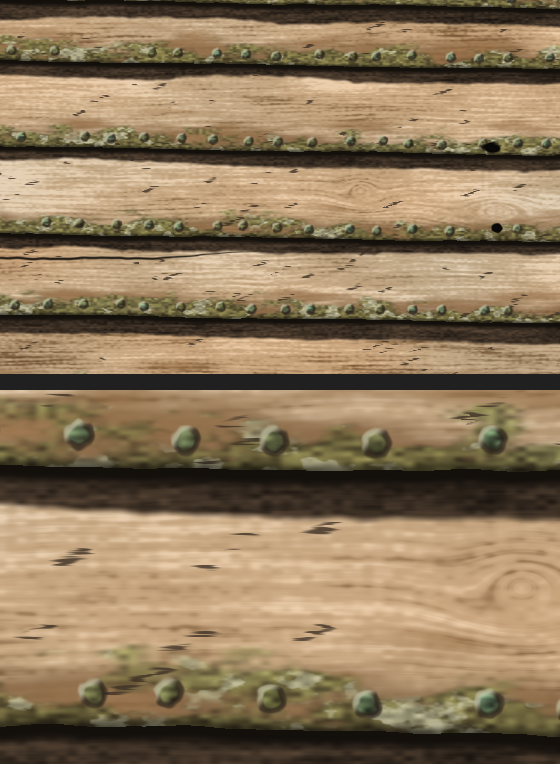
Top: the whole. Bottom: its middle third, enlarged.
Write a WebGL 2 fragment shader that draws this texture.

```glsl
#version 300 es
// Weathered overlapping clapboards with shadow gaps, mossy nailed edges, knots and a crack.
precision highp float;
uniform vec2 u_resolution;
out vec4 outColor;

#define TILT 0.0165         // fall of the boards towards the right
#define SHADOW_DEPTH 0.036  // mean height of the shadow below each board
#define NAIL_STEP 0.0885    // distance between nails
#define NAIL_RADIUS 0.0105
#define GRAIN_RATE 540.0    // density of the growth lines
#define MOSS_HEIGHT 0.052
#define STAIN_HEIGHT 0.085

const vec3 PALE = vec3(0.91, 0.82, 0.73);
const vec3 WOOD = vec3(0.77, 0.66, 0.54);
const vec3 BROWN = vec3(0.45, 0.33, 0.21);
const vec3 UMBER = vec3(0.24, 0.19, 0.145);
const vec3 GAP = vec3(0.075, 0.06, 0.045);
const vec3 MOSS = vec3(0.37, 0.37, 0.21);
const vec3 LICHEN = vec3(0.73, 0.72, 0.61);
const vec3 VERDIGRIS = vec3(0.32, 0.43, 0.33);

float hash(vec2 p) {
  p = fract(p * vec2(0.1031, 0.1137));
  p += dot(p, p.yx + 33.33);
  return fract((p.x + p.y) * p.x * 17.0);
}

float noise(vec2 p) {
  vec2 i = floor(p), f = fract(p);
  f = f * f * (3.0 - 2.0 * f);
  i += 100.0;
  return mix(mix(hash(i), hash(i + vec2(1, 0)), f.x),
             mix(hash(i + vec2(0, 1)), hash(i + vec2(1, 1)), f.x), f.y);
}

float fbm(vec2 p) {
  float sum = 0.0, amp = 0.533;
  for (int i = 0; i < 4; i++) {
    sum += amp * noise(p);
    p = p * 2.03 + 17.3;
    amp *= 0.5;
  }
  return sum;
}

// Cellular noise: distance to the nearest seed, and that seed's random value
vec2 cells(vec2 p) {
  vec2 best = vec2(9.0, 0.0), base = floor(p);
  for (int j = -1; j <= 1; j++)
    for (int i = -1; i <= 1; i++) {
      vec2 c = base + vec2(i, j) + 100.0;
      vec2 seed = c - 100.0 + vec2(hash(c), hash(c + 41.7));
      float d = length(p - seed);
      if (d < best.x) best = vec2(d, hash(c + 83.1));
    }
  return best;
}

// Height of the lower edge of board k; the boards are unequal
float edge(float k) {
  float n = min(k, 4.0);
  return 0.148 + 0.2105 * n + 0.00172 * n * n * n * (4.0 - n) + 0.2 * max(k - 4.0, 0.0);
}

// Bends the grain coordinate into rings around a knot
float swirl(float grain, vec2 p, vec2 centre, vec2 size) {
  vec2 q = (p - centre) / size;
  return mix(grain, centre.y + length(q) * size.y, exp(-dot(q, q)));
}

float hole(vec2 p, vec2 centre, vec2 size, float px) {
  float d = length((p - centre) / size) + 0.5 * noise(p * 90.0) - 1.25;
  return 1.0 - smoothstep(-0.15, 0.15 + px / size.y, d);
}

void main() {
  float px = 1.0 / u_resolution.y;
  vec2 p = gl_FragCoord.xy * px;

  // Board index, height above its lower edge, distance below the next board
  float level = p.y + TILT * (p.x - 0.75) + 0.0016 * sin(p.x * 9.0 + p.y * 14.0)
              + 0.003 * (noise(vec2(p.x * 24.0, p.y * 3.0)) - 0.5);
  float k = -1.0;
  for (int i = 0; i < 5; i++) k += step(edge(float(i)), level);
  float above = level - edge(k), below = edge(k + 1.0) - level;
  vec2 w = p + vec2(k * 5.3, k * 2.7);

  // Grain: growth lines bent by knots, fibres and broad weathering
  float grain = p.y + 0.035 * fbm(w * vec2(1.8, 7.0));
  grain = swirl(grain, p, vec2(1.33, 0.435), vec2(0.13, 0.055));
  grain = swirl(grain, p, vec2(0.965, 0.49), vec2(0.06, 0.04));
  float rings = sin(GRAIN_RATE * grain + 3.0 * noise(w * vec2(6.0, 30.0)));
  float fibre = fbm(vec2(w.x * 9.0, grain * 150.0)) - 0.5;
  float grit = noise(w * vec2(110.0, 210.0)) - 0.5;
  float patches = fbm(w * vec2(3.2, 11.0)) - 0.5;
  float tone = 0.60 + 0.09 * rings + 0.75 * fibre + 0.28 * grit + 1.0 * patches;
  tone -= 0.28 * step(k, -0.5) + 0.07 * step(2.5, k);
  vec3 col = mix(BROWN, WOOD, smoothstep(-0.25, 0.5, tone));
  col = mix(col, PALE, smoothstep(0.45, 1.0, tone));
  float warm = noise(w * vec2(2.5, 6.0) + 9.0);
  col *= mix(vec3(0.97, 1.0, 0.99), vec3(1.03, 0.98, 0.90), warm);

  // Brown stains, then moss and lichen along the lower edge
  float streak = fbm(w * vec2(5.0, 28.0) + 31.0);
  float stain = 1.0 - smoothstep(0.25, 1.0, above / STAIN_HEIGHT + 1.5 * (0.5 - streak));
  col = mix(col, BROWN * (0.75 + 0.7 * streak), 0.8 * stain);
  float growth = fbm(w * vec2(13.0, 36.0) + 57.0);
  float moss = 1.0 - smoothstep(0.45, 1.0, above / MOSS_HEIGHT + 2.2 * (0.5 - growth));
  col = mix(col, MOSS * (0.55 + 0.9 * growth + grit), 0.75 * moss);
  float crust = smoothstep(0.57, 0.68, fbm(w * vec2(28.0, 55.0) + 5.0));
  col = mix(col, LICHEN + 0.3 * grit, 0.7 * crust * moss);

  // Scattered dark flecks
  vec2 fleck = cells(w * vec2(22.0, 48.0) + 2.0 * fibre);
  col = mix(col, UMBER, 0.8 * step(0.91, fleck.y) * (1.0 - smoothstep(0.10, 0.30, fleck.x)));

  // Row of corroded nails with dark rims
  float slot = floor(p.x / NAIL_STEP);
  vec2 id = vec2(slot + 7.0, k + 13.0);
  vec2 jitter = vec2(0.03, 0.009) * (vec2(hash(id), hash(id + 21.0)) - 0.5);
  vec2 nail = vec2(p.x - (slot + 0.5) * NAIL_STEP, above - 0.028) - jitter;
  float r = length(nail) + 0.003 * (noise(p * 160.0) - 0.5);
  float present = step(0.1, hash(id + 47.0));
  vec3 head = mix(VERDIGRIS, MOSS, hash(id + 63.0)) * (1.0 + 35.0 * (nail.y - nail.x) + grit);
  float rim = smoothstep(0.0035 + px, 0.001, abs(r - NAIL_RADIUS));
  col = mix(col, head, 0.85 * present * (1.0 - smoothstep(-px, px, r - NAIL_RADIUS)));
  col = mix(col, mix(UMBER * 0.8, LICHEN, smoothstep(0.0, 0.012, nail.y - nail.x)), 0.75 * rim * present);

  // Rot holes and the long tapering crack
  float rot = max(hole(p, vec2(1.314, 0.605), vec2(0.020, 0.013), px),
                  hole(p, vec2(1.328, 0.389), vec2(0.012, 0.011), px));
  col = mix(col, GAP * 0.5, rot);
  float crackY = 0.309 + 0.024 * smoothstep(0.35, 0.8, p.x) + 0.004 * (noise(p.xx * 22.0) - 0.5);
  float crackWidth = 0.0032 * (1.0 - smoothstep(0.3, 0.78, p.x));
  float crack = 1.0 - smoothstep(crackWidth - px, crackWidth + px, abs(p.y - crackY));
  col = mix(col, GAP, 0.9 * crack * step(p.x, 0.78));

  // Rounded lower lip, cast shadow and the black gap under the next board
  col *= mix(0.5, 1.0, smoothstep(0.0, 0.010, above));
  float depth = SHADOW_DEPTH + 0.014 * step(k, -0.5) + 0.012 * step(2.5, k)
              + 0.014 * (noise(vec2(p.x * 5.0, k * 7.0)) - 0.5) + 0.005 * (noise(w * vec2(40.0, 9.0)) - 0.5);
  float shadow = 1.0 - smoothstep(depth - 0.004, depth + 0.004 + px, below);
  vec3 shade = UMBER * (0.95 + 0.9 * fibre + 0.5 * grit + 0.5 * patches);
  shade = mix(GAP, shade, smoothstep(0.006, 0.021, below));
  col = mix(col, shade, shadow);

  outColor = vec4(clamp(col, 0.0, 1.0), 1.0);
}
```
